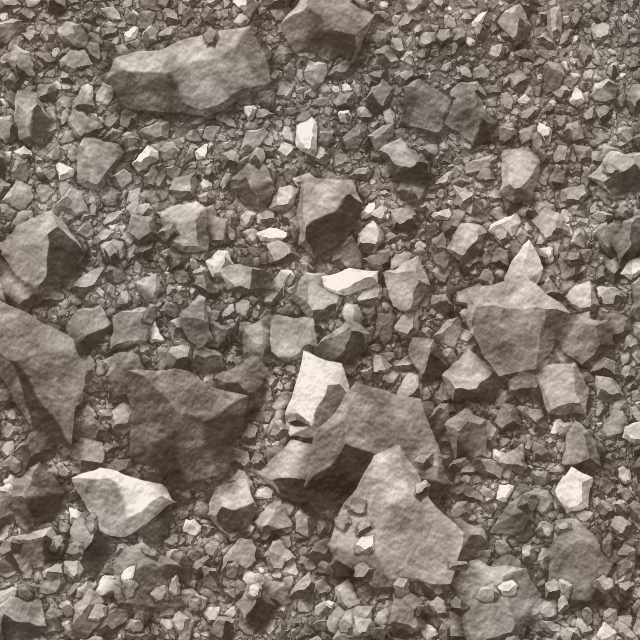
This texture is drawn by a Shadertoy shader. Its source:

```glsl
// A slope of broken stone: gravel at the top, larger angular rocks further down.
// Layers of jittered cells, fine to coarse, each hold convex faceted rocks that
// are painted back to front with contact shadows, then roughened by embossed noise.

const float TAU = 6.2832;
const vec2 SUN = vec2(-0.29, 0.957);
const int LAYERS = 7;
const int SIDES = 6;
const float EDGE_SOFTNESS = 0.0014;

float hash(vec2 p) {
    vec3 q = fract(p.xyx * 0.1031);
    q += dot(q, q.yzx + 33.33);
    return fract((q.x + q.y) * q.z);
}

float noise(vec2 p) {
    vec2 cell = floor(p), f = fract(p);
    f = f * f * (3.0 - 2.0 * f);
    float low = mix(hash(cell), hash(cell + vec2(1, 0)), f.x);
    float high = mix(hash(cell + vec2(0, 1)), hash(cell + vec2(1, 1)), f.x);
    return mix(low, high, f.y);
}

float fbm(vec2 p) {
    float sum = 0.0, amplitude = 0.5;
    for (int i = 0; i < 5; i++) {
        sum += amplitude * (noise(p) - 0.5);
        p = mat2(1.6, 1.2, -1.2, 1.6) * p + 7.3;
        amplitude *= 0.66;
    }
    return sum;
}

mat2 rotation(float angle) {
    float c = cos(angle), s = sin(angle);
    return mat2(c, s, -s, c);
}

// Faceted rock around the origin: x = distance inside the outline, y = tone
vec2 rock(vec2 p, vec2 seed) {
    mat2 turn = rotation(TAU * hash(seed + 5.7));
    vec2 q = turn * p, sun = turn * SUN;
    q.y *= mix(1.0, 1.75, hash(seed + 9.1));

    // Tilted top face
    vec2 tilt = 1.2 * (vec2(hash(seed + 2.3), hash(seed + 3.9)) - 0.5);
    float height = 0.22 + dot(tilt, q);
    float tone = 0.56 - 0.26 * dot(tilt, sun);
    float inside = 1.0;

    // Side faces cut the top wherever they lie lower
    for (int i = 0; i < SIDES; i++) {
        float k = float(i);
        vec2 key = seed + vec2(7.1, 3.3) * (k + 1.0);
        float angle = (k + 0.75 * hash(key)) * TAU / float(SIDES);
        vec2 dir = vec2(cos(angle), sin(angle));
        float d = mix(0.32, 0.56, hash(key + 0.37)) - dot(dir, q);
        float steep = hash(key + 0.71);
        float side = d * mix(0.5, 2.5, steep);
        float sideTone = 0.45 + 0.22 * dot(dir, sun) + 0.14 * (steep - 0.5);
        tone = mix(tone, sideTone, smoothstep(-0.02, 0.02, height - side));
        height = min(height, side);
        inside = min(inside, d);
    }
    inside = min(inside, 0.76 - length(p));

    // Each stone has its own paleness, a few are nearly white
    float pale = hash(seed + 12.9);
    tone += 0.2 * (pale - 0.5) + 0.18 * step(0.93, pale);
    return vec2(inside, tone);
}

// Paints one layer of rocks over the tone behind it
float scatter(float tone, vec2 uv, float freq, float chance, float coarse) {
    vec2 p = uv * freq;
    p += 0.07 * (vec2(noise(p * 6.0), noise(p * 6.0 + 31.7)) - 0.5);
    vec2 home = floor(p);
    float soft = freq * EDGE_SOFTNESS;
    float contrast = mix(1.0, 0.75, smoothstep(15.0, 60.0, freq));
    for (int row = 1; row >= -1; row--) {
        for (int col = -1; col <= 1; col++) {
            vec2 cell = home + vec2(col, row);
            vec2 seed = cell + freq * 1.37;
            vec2 center = cell + 0.5 + 0.6 * (vec2(hash(seed), hash(seed + 17.3)) - 0.5);
            vec2 place = center / freq;
            float slope = mix(1.0, smoothstep(1.02, 0.5, place.y), coarse);
            float clump = 0.6 + 0.8 * noise(place * 5.0 + freq);
            vec2 local = p - center;
            if (hash(seed + 23.1) > chance * slope * clump || length(local) > 1.0) continue;
            vec2 stone = rock(local, seed);
            float face = mix(0.47, stone.y, contrast);
            float below = smoothstep(0.5, -0.4, dot(local, SUN));
            float shadow = smoothstep(-0.16, 0.02, stone.x) * (0.2 + 0.36 * below);
            tone = mix(tone * (1.0 - shadow), face, smoothstep(-soft, soft, stone.x));
        }
    }
    return tone;
}

void mainImage(out vec4 fragColor, in vec2 fragCoord) {
    vec2 uv = fragCoord / iResolution.y;

    // Dusty ground, then stones from gravel to boulders
    float tone = 0.45 + 0.2 * fbm(uv * 9.0);
    float freq = 90.0;
    for (int i = 0; i < LAYERS; i++) {
        float coarse = float(i) / float(LAYERS - 1);
        float chance = mix(0.85, 0.22, smoothstep(0.35, 1.0, coarse));
        tone = scatter(tone, uv, freq, chance, smoothstep(0.15, 0.65, coarse));
        freq *= 0.6;
    }
    // Loose rubble lying on top, thicker at the foot of the slope
    tone = scatter(tone, uv, 31.0, 0.05 + 0.3 * smoothstep(0.25, 0.05, uv.y), 0.0);

    // Rough surface: mottling and pitted relief lit by the sun
    float mottle = fbm(uv * 22.0);
    float relief = mottle - fbm((uv + SUN * 0.004) * 22.0);
    float pits = noise(uv * 150.0) - noise((uv + SUN * 0.003) * 150.0);
    tone += 0.36 * mottle + 0.55 * relief + 0.06 * pits;

    // Gentle toe keeps the gaps from going black
    tone = max(tone, 0.0);
    tone = mix(0.16 + 0.6 * tone, tone, smoothstep(0.05, 0.42, tone));
    tone = min(0.48 + 1.05 * (tone - 0.47), 0.94);

    // Warm grey
    float warmth = 0.038 + 0.02 * (noise(uv * 6.0) - 0.5);
    fragColor = vec4(tone + warmth, tone, tone - warmth, 1.0);
}
```
